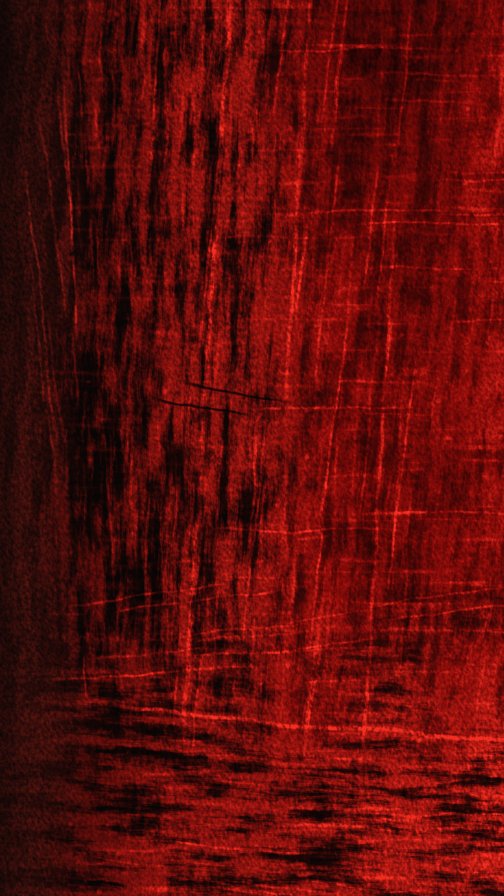
Write a Shadertoy shader that draws this texture.

```glsl
// Scratched, worn red metal: fanned vertical streaks over black gaps, a finely
// ruled red panel on the right and horizontal scuffs along the bottom.
// Stretched gradient noise gives the wear; tapered segments give the scratches.

float hash(vec2 c) {
    vec3 q = fract(c.xyx * 0.1031);
    q += dot(q, q.yzx + 33.33);
    return fract((q.x + q.y) * q.z);
}

float cornerSlope(vec2 cell, vec2 offset) {
    float angle = 6.2832 * hash(cell + 57.0);
    return dot(vec2(cos(angle), sin(angle)), offset);
}

float gradientNoise(vec2 p) {
    vec2 i = floor(p), f = p - i;
    vec2 u = f * f * f * (f * (f * 6.0 - 15.0) + 10.0);
    vec2 e = vec2(1.0, 0.0);
    return mix(mix(cornerSlope(i, f), cornerSlope(i + e, f - e), u.x),
               mix(cornerSlope(i + e.yx, f - e.yx), cornerSlope(i + 1.0, f - 1.0), u.x), u.y);
}

float fbm(vec2 p) {
    float sum = 0.0, weight = 1.0;
    for (int i = 0; i < 4; i++) {
        sum += weight * gradientNoise(p);
        p = p * 2.03 + 17.3;
        weight *= 0.6;
    }
    return sum;
}

// Soft line from a to b that thins out at both ends
float scratch(vec2 p, vec2 a, vec2 b, float width) {
    vec2 ab = b - a;
    float t = clamp(dot(p - a, ab) / dot(ab, ab), 0.0, 1.0);
    float d = length(p - a - ab * t);
    float taper = smoothstep(0.0, 0.15, t) * (1.0 - smoothstep(0.75, 1.0, t));
    return taper * (1.0 - smoothstep(width * 0.2, width + 0.7 / iResolution.y, d));
}

float randomScratches(vec2 p) {
    float sum = 0.0;
    for (int i = 0; i < 60; i++) {
        float k = float(i);
        float r1 = hash(vec2(k, 1.0)), r2 = hash(vec2(k, 2.0));
        float r3 = hash(vec2(k, 3.0)), r4 = hash(vec2(k, 4.0));
        // Upright, leaning outwards like a fan
        vec2 foot = vec2(0.05 + 0.4 * r1, 0.12 + 0.75 * r2);
        float lean = clamp((foot.x - 0.17) * 1.2, -0.35, 0.09) + (r4 - 0.5) * 0.12;
        vec2 rise = (0.06 + 0.32 * r3 * r3) * vec2(lean, 1.0);
        sum += (0.08 + 0.26 * r4) * scratch(p, foot, foot + rise, 0.0016);
        // Level, crowded at the bottom and on the right
        float low = step(r4, 0.6);
        vec2 start = mix(vec2(0.22 + 0.28 * r2, r1), vec2(0.03 + 0.42 * r2, 0.33 * r1), low);
        vec2 run = (0.04 + 0.2 * r3) * vec2(1.0, low * (r1 * 0.3 - 0.15));
        sum += (0.1 + 0.2 * r3) * scratch(p, start, start + run, 0.0015);
    }
    return sum;
}

void mainImage(out vec4 fragColor, in vec2 fragCoord) {
    vec2 uv = fragCoord / iResolution.xy;
    vec2 p = uv * vec2(0.5625, 1.0);

    // Regions
    float cloud = fbm(p * 8.0);
    float bottom = 1.0 - smoothstep(0.12, 0.36, uv.y + 0.1 * cloud);
    float panel = smoothstep(0.48, 0.7, uv.x + 0.06 * cloud) * (1.0 - bottom);
    float inner = smoothstep(0.04, 0.2, uv.x + 0.03 * cloud);

    // Grain and small blotches
    float grain = gradientNoise(p * vec2(250.0, 190.0) + p.yx * 40.0)
                + 0.7 * gradientNoise(p * vec2(410.0, 330.0));
    float blotch = fbm(p * vec2(60.0, 38.0) + 5.0);

    // Wear: crossing families of upright streaks above, level scuffs below
    vec2 fan = vec2((p.x - 0.17) / (0.72 + 0.4 * uv.y) + 0.005 * cloud, p.y);
    vec2 tilted = vec2(p.x - 0.09 * p.y + 0.004 * cloud, p.y);
    float upright = 0.75 * fbm(fan * vec2(58.0, 7.0)) + 0.6 * fbm(tilted * vec2(75.0, 8.0) + 40.0);
    float level = fbm((p + vec2(0.0, 0.06 * p.x + 0.004 * cloud)) * vec2(10.0, 70.0) + 9.0);
    float wear = mix(upright, level, bottom) + 0.38 * blotch + 0.12 * grain + 0.3 * cloud;
    vec2 gap = (uv - vec2(0.2, 0.52)) / vec2(0.13, 0.24);
    wear -= 0.38 * exp(-dot(gap, gap));
    float paint = smoothstep(-0.62, 0.3, wear);

    // Broad light
    float tone = 0.24 + 0.27 * smoothstep(0.05, 0.42, uv.x) - 0.08 * (1.0 - smoothstep(0.0, 0.06, uv.x));
    tone += 0.09 * smoothstep(0.9, 1.0, uv.x) + 0.12 * bottom * smoothstep(0.4, 1.0, uv.x);
    tone -= 0.15 * panel * smoothstep(0.7, 0.95, uv.y) * (1.0 - smoothstep(0.88, 0.98, uv.x));
    tone -= 0.04 * (1.0 - inner) * smoothstep(0.5, 1.0, uv.y);
    float wearDepth = mix(0.4, 1.0, inner) * mix(1.0, 0.42, panel);
    tone *= mix(0.9, 0.14 + 0.88 * paint + 0.18 * max(wear, 0.0), wearDepth);
    tone += panel * (0.09 * cloud + 0.06 * blotch);

    // Fine broken rules, level and upright; only their crests show clearly
    float levelRule = gradientNoise(p * vec2(14.0, 170.0)) + 0.6 * gradientNoise(p * vec2(6.0, 85.0));
    float uprightRule = gradientNoise(fan * vec2(165.0, 11.0) + 31.0)
                      + 0.6 * gradientNoise(tilted * vec2(90.0, 5.0));
    tone += (0.055 * levelRule + 0.05 * uprightRule) * inner;
    tone += 0.5 * max(levelRule - 0.32, 0.0) * inner * mix(0.45, 1.0, max(panel, bottom));
    tone += 0.5 * max(uprightRule - 0.32, 0.0) * inner * (1.0 - bottom) * mix(1.0, 0.6, panel);
    tone *= 1.0 + grain * mix(0.68, mix(0.4, 0.32, panel), inner);

    // Bright scratches, broken up by grain and blotches
    vec2 bent = p + vec2(0.004, 0.005) * cloud;
    float marks = randomScratches(bent);
    marks += 0.34 * scratch(bent, vec2(0.2, 0.11), vec2(0.27, 1.2), 0.0032);
    marks += 0.3 * scratch(bent, vec2(0.317, 0.5), vec2(0.356, 1.15), 0.0028);
    marks += 0.28 * scratch(bent, vec2(0.402, 0.1), vec2(0.444, 0.85), 0.0024);
    marks += 0.4 * scratch(bent, vec2(0.06, 0.216), vec2(0.7, 0.163), 0.0028);
    tone += marks * clamp(0.72 + 0.4 * grain + 0.6 * blotch, 0.1, 1.1);
    tone += 0.22 * smoothstep(0.4, 0.62, gradientNoise(p * 95.0)) * inner;

    // Dark cuts
    float cuts = scratch(bent, vec2(0.2, 0.573), vec2(0.33, 0.55), 0.0016)
               + scratch(bent, vec2(0.17, 0.557), vec2(0.29, 0.535), 0.0016);
    tone *= 1.0 - 0.75 * min(cuts, 1.0);

    // Black through deep red to hot orange-red
    float red = clamp(tone, 0.03, 0.95);
    float heat = red * red * red * red;
    vec3 color = vec3(red, 0.016 + 0.08 * red + 0.11 * heat, 0.016 + 0.055 * red + 0.07 * heat);
    color.gb += vec2(0.09, 0.06) * red * (1.0 - inner);
    color.gb *= 1.0 - 0.35 * panel * (1.0 - smoothstep(0.5, 0.75, red));
    fragColor = vec4(color, 1.0);
}
```
